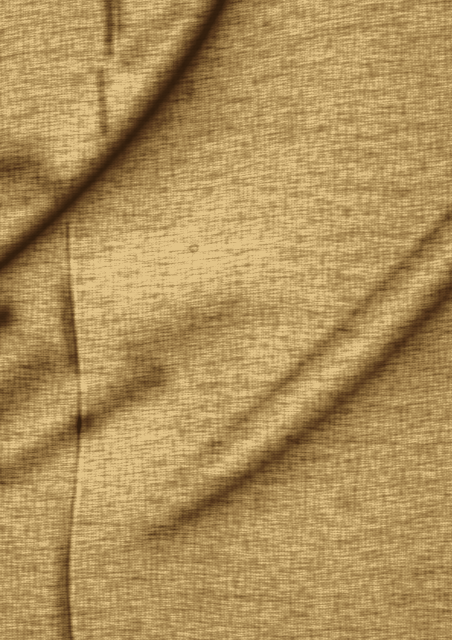
Reproduce this texture procedurally as a Shadertoy shader.

```glsl
// Draped golden-brown cloth with diagonal folds and pinched vertical creases.
// Smooth light and shadow come from distances to curves and soft strokes;
// stretched cellular noise and sine threads supply the slubby weave.

#define BASE_TONE 0.82
#define FOLD_SHADOW 0.86
#define RIDGE_LIGHT 0.13
#define CREASE_DEPTH 0.50
#define DENT_DEPTH 1.65
#define SLUB_CONTRAST 0.78
#define WARP_CONTRAST 0.22
#define WEAVE_CONTRAST 0.045
#define THREADS 210.0

vec2 hash2(vec2 p) {
    vec3 h = fract(p.xyx * vec3(0.1031, 0.1030, 0.0973));
    h += dot(h, h.yzx + 33.33);
    return fract((h.xx + h.yz) * h.zy);
}

// Distance to the nearest scattered point
float cellular(vec2 p) {
    vec2 cell = floor(p), f = p - cell;
    float nearest = 2.0;
    for (int y = -1; y <= 1; y++)
    for (int x = -1; x <= 1; x++) {
        vec2 o = vec2(x, y);
        vec2 r = o + hash2(cell + o) - f;
        nearest = min(nearest, dot(r, r));
    }
    return sqrt(nearest);
}

float bell(float d, float width) {
    return exp(-d * d / (width * width));
}

// Soft brush stroke between two points
float stroke(vec2 p, vec2 a, vec2 b, float width) {
    vec2 ab = b - a;
    float h = clamp(dot(p - a, ab) / dot(ab, ab), 0.0, 1.0);
    return bell(length(p - a - ab * h), width);
}

// Shadow that starts at an edge and fades on its positive side
float castShadow(float d, float rise, float fall) {
    return smoothstep(-rise, 0.004, d) * exp(-max(d, 0.0) / fall);
}

// Large fold sweeping from the top to the left border
float upperFold(vec2 q) {
    float edge = 0.349 - 0.5 * q.y - 0.8 * q.y * q.y;
    float slope = 0.5 + 1.6 * q.y;
    float d = (q.x - edge) / sqrt(1.0 + slope * slope);
    float spread = 0.024 + 0.022 * bell(q.y - 0.19, 0.13);
    float shade = -FOLD_SHADOW * castShadow(d, 0.045, spread);
    shade += RIDGE_LIGHT * bell(d + 0.070, 0.030);
    shade -= 0.55 * stroke(q, vec2(-0.02, 0.265), vec2(0.050, 0.262), 0.034);
    shade -= 0.30 * stroke(q, vec2(0.0, 0.320), vec2(0.09, 0.285), 0.015);
    shade -= 0.32 * stroke(q, vec2(0.20, 0.095), vec2(0.28, 0.010), 0.018);
    return shade;
}

// Long ridge rising to the right border
float rightFold(vec2 q) {
    float u = q.x - 0.234, v = q.x - 0.247;
    float lowSlope = 0.499 + 1.366 * u, highSlope = 0.809 + 0.594 * v;
    float low = (q.y - (0.84 - 0.499 * u - 0.683 * u * u)) / sqrt(1.0 + lowSlope * lowSlope);
    float high = (q.y - (0.768 - 0.809 * v - 0.297 * v * v)) / sqrt(1.0 + highSlope * highSlope);
    float shade = -0.62 * castShadow(low, 0.042, 0.029) * smoothstep(0.14, 0.34, q.x);
    shade -= 0.42 * castShadow(high, 0.020, 0.017) * smoothstep(0.18, 0.45, q.x);
    shade += RIDGE_LIGHT * bell(high - 0.036, 0.016) * smoothstep(0.22, 0.40, q.x);
    return shade;
}

// Broad dents in the lower left
float softDents(vec2 q) {
    float shade = -0.42 * stroke(q, vec2(-0.02, 0.51), vec2(0.005, 0.495), 0.026);
    shade -= 0.27 * stroke(q, vec2(-0.01, 0.645), vec2(0.07, 0.565), 0.030);
    shade -= 0.24 * stroke(q, vec2(0.0, 0.745), vec2(0.13, 0.665), 0.022);
    shade -= 0.27 * stroke(q, vec2(0.13, 0.655), vec2(0.245, 0.590), 0.024);
    shade -= 0.17 * stroke(q, vec2(0.22, 0.550), vec2(0.36, 0.485), 0.038);
    shade += 0.09 * stroke(q, vec2(0.02, 0.705), vec2(0.15, 0.625), 0.020);
    shade += 0.07 * stroke(q, vec2(0.16, 0.43), vec2(0.36, 0.40), 0.060);
    shade += 0.07 * stroke(q, vec2(0.16, 0.73), vec2(0.23, 0.69), 0.050);
    return DENT_DEPTH * shade;
}

// Thin pinched lines with a dark side and a lit lip
float creases(vec2 q) {
    float c = q.x - (0.116 + 0.009 * cos(12.0 * (q.y - 0.64)));
    float deep = smoothstep(0.42, 0.47, q.y) * (1.0 - smoothstep(0.56, 0.60, q.y))
               + 0.8 * smoothstep(0.79, 0.88, q.y);
    float body = smoothstep(0.335, 0.36, q.y);
    float shade = -CREASE_DEPTH * (deep * bell(c + 0.009, 0.013) + 0.5 * body * bell(c + 0.001, 0.0035));
    shade += 0.18 * body * bell(c - 0.006, 0.004);
    shade -= 0.48 * stroke(q, vec2(0.168, -0.02), vec2(0.171, 0.080), 0.008);
    shade -= 0.36 * stroke(q, vec2(0.184, -0.02), vec2(0.184, 0.045), 0.011);
    shade -= 0.42 * stroke(q, vec2(0.157, 0.115), vec2(0.163, 0.208), 0.008);
    shade += 0.16 * stroke(q, vec2(0.180, 0.02), vec2(0.181, 0.092), 0.004);
    return shade;
}

// Horizontal slubs, fine weave and one small knot
float cloth(vec2 q) {
    float bend = q.y + 0.13 * q.x * (1.0 - q.y) + 0.004 * sin(14.0 * q.x + 5.0 * q.y);
    vec2 t = vec2(q.x, bend);
    float slub = 0.40 * cellular(t * vec2(24.0, 230.0)) + 0.38 * cellular(t * vec2(70.0, 360.0) + 17.0)
               + 0.22 * cellular(t * vec2(9.0, 75.0) + 41.0);
    float warp = cellular(t * vec2(220.0, 34.0) + 73.0);
    float weave = sin(6.2832 * THREADS * t.x) * sin(6.2832 * THREADS * t.y);
    float tone = SLUB_CONTRAST * (0.46 - slub) + WARP_CONTRAST * (0.46 - warp) + WEAVE_CONTRAST * weave;
    tone += 0.12 * stroke(q, vec2(0.15, 0.414), vec2(0.40, 0.376), 0.002);
    return tone - 0.18 * bell(length(q - vec2(0.303, 0.388)) - 0.006, 0.002);
}

vec3 goldRamp(float tone) {
    vec3 shades[6] = vec3[6](vec3(0.17, 0.10, 0.04), vec3(0.34, 0.22, 0.11), vec3(0.47, 0.35, 0.18),
                             vec3(0.60, 0.47, 0.27), vec3(0.70, 0.58, 0.36), vec3(0.85, 0.73, 0.50));
    float s = clamp(tone, 0.0, 1.05) * 5.0;
    int i = min(int(s), 4);
    return mix(shades[i], shades[i + 1], s - float(i));
}

void mainImage(out vec4 fragColor, in vec2 fragCoord) {
    // Height units, measured down from the top left
    vec2 q = vec2(fragCoord.x, iResolution.y - fragCoord.y) / iResolution.y;
    float tone = BASE_TONE + 0.07 * bell(length(q - vec2(0.3, 0.4)), 0.3);
    tone -= 0.08 * smoothstep(0.45, 0.75, q.x) + 0.07 * smoothstep(0.8, 1.0, q.y);
    tone += upperFold(q) + rightFold(q) + softDents(q) + creases(q);
    tone = max(tone, 0.04) + cloth(q) * smoothstep(-0.1, 0.6, tone);
    fragColor = vec4(goldRamp(tone), 1.0);
}
```
